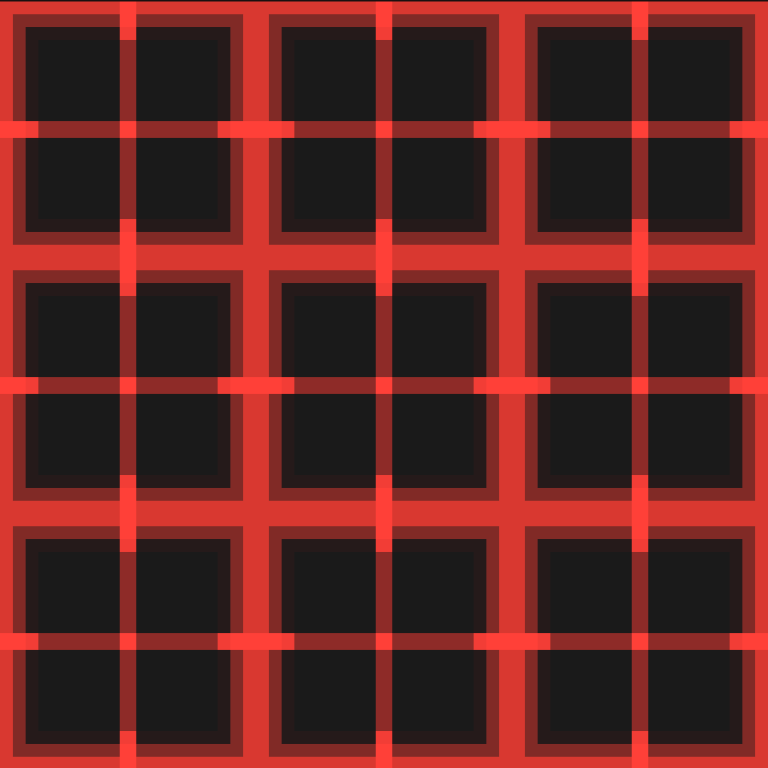
Write a WebGL 1 fragment shader that draws this pattern.

```glsl
precision highp float;

uniform vec2 u_resolution;

const float REPEATS = 3.0;
const float TOP_GAP = 0.00195;       // dark strip height, in canvas units

// Distances below are fractions of one tile
const float FRAME_WIDTH = 0.05;
const float MIDDLE_WIDTH = 0.10;
const float SHADE_WIDTH = 0.15;
const float BAR_HALF_WIDTH = 0.0325;

const vec3 FRAME_COLOR = vec3(0.85, 0.22, 0.19);
const vec3 MIDDLE_COLOR = vec3(0.505, 0.165, 0.15);
const vec3 SHADE_COLOR = vec3(0.145, 0.10, 0.10);
const vec3 CORE_COLOR = vec3(0.102, 0.102, 0.10);
const vec3 BAR_COLOR = vec3(0.555, 0.17, 0.155);
const vec3 BRIGHT_COLOR = vec3(1.0, 0.25, 0.22);
const vec3 BAR_TIP_COLOR = vec3(0.95, 0.24, 0.21);
const vec3 GAP_COLOR = vec3(0.10, 0.06, 0.06);

// Coverage of the region where value is below limit
float below(float value, float limit, float blur) {
  return 1.0 - smoothstep(limit - blur, limit + blur, value);
}

// Nested square rings, from the tile edge inwards
vec3 frameColor(float edge, float blur) {
  vec3 color = mix(CORE_COLOR, SHADE_COLOR, below(edge, SHADE_WIDTH, blur));
  color = mix(color, MIDDLE_COLOR, below(edge, MIDDLE_WIDTH, blur));
  return mix(color, FRAME_COLOR, below(edge, FRAME_WIDTH, blur));
}

// Bars brighten where they meet the rings
vec3 barColor(float edge, float blur) {
  vec3 color = mix(BAR_COLOR, BAR_TIP_COLOR, below(edge, SHADE_WIDTH, blur));
  return mix(color, BRIGHT_COLOR, below(edge, MIDDLE_WIDTH, blur));
}

void main() {
  vec2 uv = gl_FragCoord.xy / u_resolution;
  float pixel = 1.0 / min(u_resolution.x, u_resolution.y);
  float blur = 0.5 * REPEATS * pixel;

  // Mirrored tile coordinates: 0 at the centre lines, 0.5 at the edges
  vec2 tile = abs(fract((uv + vec2(0.0, TOP_GAP)) * REPEATS) - 0.5);
  float edge = 0.5 - max(tile.x, tile.y);

  // Centre bars and their bright crossing
  float barX = below(tile.x, BAR_HALF_WIDTH, blur);
  float barY = below(tile.y, BAR_HALF_WIDTH, blur);
  vec3 color = frameColor(edge, blur);
  color = mix(color, barColor(edge, blur), max(barX, barY));
  color = mix(color, BRIGHT_COLOR, barX * barY);

  // Dark strip along the top
  float gap = below(1.0 - uv.y, TOP_GAP, 0.5 * pixel);
  gl_FragColor = vec4(mix(color, GAP_COLOR, gap), 1.0);
}
```
